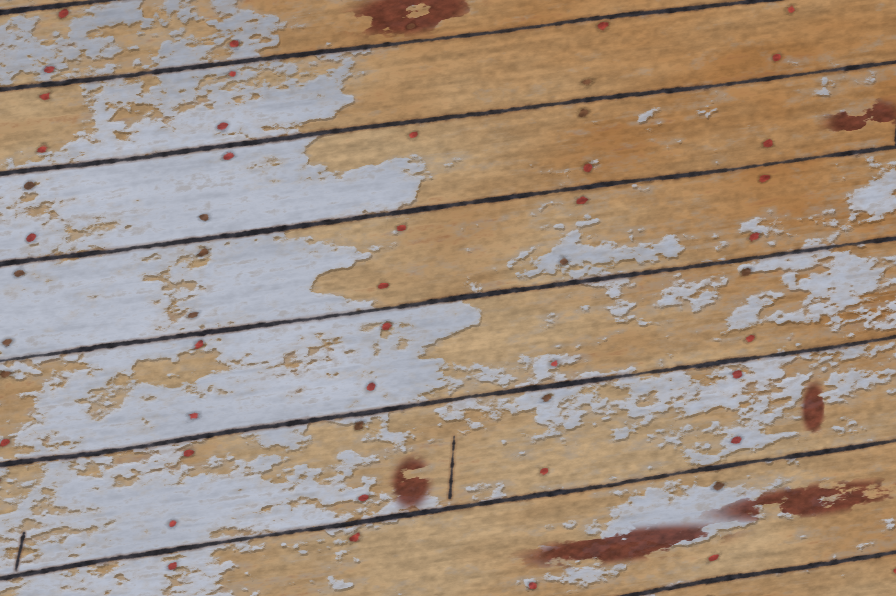
Give the GLSL for this texture, as a Shadertoy shader.

```glsl
// Weathered deck planks: slanted boards with dark caulked seams, flaking grey
// paint over bare wood, rust stains and red nail plugs. Boards come from one
// quadratic perspective formula; wear comes from layered value noise.

const vec3 PAINT  = vec3(0.695, 0.715, 0.765);
const vec3 TAN    = vec3(0.695, 0.59, 0.455);
const vec3 ORANGE = vec3(0.635, 0.455, 0.28);
const vec3 BROWN  = vec3(0.42, 0.28, 0.20);
const vec3 RUST   = vec3(0.38, 0.19, 0.15);
const vec3 CAULK  = vec3(0.17, 0.17, 0.195);
const vec3 PLUG   = vec3(0.62, 0.23, 0.21);
const float SLOPE = 0.13;

// Per board: x where the wear changes, paint kept left of it, and right of it
const vec3 WEAR[8] = vec3[8](
    vec3(0.42, 0.52, 0.12), vec3(0.56, 0.46, 0.08), vec3(0.60, 0.92, 0.12),
    vec3(0.57, 0.84, 0.24), vec3(0.73, 0.76, 0.35), vec3(0.62, 0.54, 0.40),
    vec3(0.60, 0.53, 0.25), vec3(0.30, 0.30, 0.15));

// Patches as centre and radii
const vec4 BARE[4] = vec4[4](vec4(0.31, 0.50, 0.06, 0.05), vec4(0.03, 0.78, 0.12, 0.05),
    vec4(0.02, 0.31, 0.08, 0.09), vec4(0.29, 0.39, 0.10, 0.03));
const vec4 KEPT[6] = vec4[6](vec4(0.21, 0.835, 0.15, 0.05), vec4(0.49, 0.82, 0.11, 0.025),
    vec4(1.02, 0.575, 0.28, 0.024), vec4(1.36, 0.50, 0.26, 0.06),
    vec4(1.10, 0.13, 0.20, 0.05), vec4(1.46, 0.68, 0.06, 0.05));
const vec4 STAIN[6] = vec4[6](vec4(1.36, 0.16, 0.15, 0.025), vec4(1.05, 0.085, 0.16, 0.025),
    vec4(0.69, 0.19, 0.03, 0.04), vec4(1.365, 0.315, 0.018, 0.04),
    vec4(0.69, 0.98, 0.10, 0.035), vec4(1.45, 0.80, 0.06, 0.03));

float hash(vec2 p) {
    vec3 q = fract(p.xyx * 0.1031);
    q += dot(q, q.yzx + 33.33);
    return fract((q.x + q.y) * q.z);
}

float noise(vec2 p) {
    vec2 i = floor(p), f = fract(p);
    f = f * f * (3.0 - 2.0 * f);
    return mix(mix(hash(i), hash(i + vec2(1, 0)), f.x),
               mix(hash(i + vec2(0, 1)), hash(i + vec2(1, 1)), f.x), f.y);
}

float fbm(vec2 p) {
    float sum = 0.0, amp = 0.5;
    for (int i = 0; i < 5; i++) {
        sum += amp * noise(p);
        p = p * 2.03 + 17.3;
        amp *= 0.5;
    }
    return sum / 0.97;
}

// Soft ellipse lying along the boards
float patchAt(vec2 p, vec4 e) {
    vec2 d = p - e.xy;
    d.y -= SLOPE * d.x;
    d /= e.zw;
    return exp(-dot(d, d));
}

// x: board coordinate, whole numbers are seams; y: board height
vec2 boardAt(vec2 p) {
    float b = 0.125 - 0.0066 * p.x, c = 0.0055;
    float drop = 0.98 + 0.1115 * p.x - p.y;
    float root = sqrt(b * b + 4.0 * c * drop);
    return vec2((root - b) / (2.0 * c) + 0.035 * (noise(p * 5.0) - 0.5), root);
}

// Amount of surviving paint; it flakes off below about one half
float paintKept(vec2 p, float board) {
    vec2 q = vec2(p.x, p.y - SLOPE * p.x);
    vec3 w = WEAR[int(clamp(board, 0.0, 7.0))];
    float edge = p.x - w.x + 0.3 * (noise(q * vec2(9, 22)) - 0.5);
    float keep = mix(w.y, w.z, smoothstep(-0.09, 0.09, edge));
    for (int i = 0; i < 4; i++) keep -= 0.5 * patchAt(p, BARE[i]);
    for (int i = 0; i < 6; i++) keep += 0.36 * patchAt(p, KEPT[i]);
    keep += 1.05 * (fbm(q * vec2(6, 13) + board * 7.7) - 0.5);
    keep += 0.75 * (fbm(q * vec2(24, 54)) - 0.5);
    return keep + 0.6 * (fbm(q * vec2(65, 120) + 5.0) - 0.5);
}

float line(vec2 p, vec2 a, vec2 b) {
    vec2 d = b - a;
    return length(p - a - d * clamp(dot(p - a, d) / dot(d, d), 0.0, 1.0));
}

void mainImage(out vec4 fragColor, in vec2 fragCoord) {
    float px = 1.0 / iResolution.y;
    vec2 p = fragCoord * px;
    vec2 q = vec2(p.x, p.y - SLOPE * p.x);
    vec2 bd = boardAt(p);
    float board = floor(bd.x), across = fract(bd.x);
    float grain = fbm(vec2(q.x * 8.0, q.y * 110.0) + board * 3.1);
    float fine = fbm(q * vec2(80, 140));
    float cloud = fbm(q * vec2(4, 11) + 40.0 + board);

    // Bare wood, warmer toward the upper right and the lowest boards
    float warmth = 0.85 * smoothstep(0.68, 1.2, p.x * 0.5 + p.y * 0.7)
                 + 0.25 * step(5.5, board) * smoothstep(0.7, 0.8, p.x);
    vec3 col = mix(TAN, ORANGE, clamp(warmth + 1.1 * (cloud - 0.47), 0.0, 1.0));
    col = mix(col, BROWN, 0.6 * smoothstep(0.56, 0.8, 0.4 * grain + 0.3 * cloud + 0.3 * fine));
    col *= 0.74 + 0.26 * grain + 0.26 * fine;

    // Thin grey residue, then paint with brushed streaks and a shaded flaking edge
    float keep = paintKept(p, board);
    float paint = smoothstep(0.44, 0.58, keep);
    float above = smoothstep(0.44, 0.58, paintKept(p + vec2(-0.002, 0.004), board));
    float residue = smoothstep(0.1, 0.5, keep) * smoothstep(0.3, 0.65, grain);
    col = mix(col, vec3(0.60, 0.57, 0.55), 0.5 * residue);
    col *= 1.0 - 0.22 * above * (1.0 - paint);
    vec3 coat = PAINT * (0.85 + 0.18 * grain + 0.12 * fine) * (0.93 + 0.14 * cloud);
    coat *= 1.0 - 0.13 * smoothstep(0.72, 1.0, p.y);
    coat = mix(coat, vec3(0.57, 0.54, 0.52), 0.5 * smoothstep(0.52, 0.75, 0.5 * grain + 0.5 * fine));
    col = mix(col, coat + 0.04 * (1.0 - above), paint * (0.8 + 0.2 * smoothstep(0.5, 0.85, keep)));

    // Rust stains
    float rust = 0.0;
    for (int i = 0; i < 6; i++) rust = max(rust, patchAt(p, STAIN[i]));
    rust *= smoothstep(0.42, 0.56, fbm(q * vec2(20, 44) + 9.0) + 0.12 * rust);
    col = mix(col, RUST * (0.7 + 0.6 * fine), 0.85 * smoothstep(0.1, 0.6, rust));

    // Two nail plugs per board at every frame
    float u = p.x - SLOPE * (p.y - 0.7);
    float column = floor((u - 0.06) / 0.305 + 0.5);
    for (int i = 0; i < 2; i++) {
        vec2 id = vec2(column + 11.0, board * 2.0 + float(i) + 5.0);
        float rnd = hash(id), rnd2 = hash(id + 31.7);
        vec2 d = vec2(u - 0.06 - 0.305 * column + 0.03 * (rnd - 0.5),
                      (across - (i == 0 ? 0.15 : 0.79) + 0.08 * (rnd2 - 0.5)) * bd.y);
        float r = length(d * vec2(0.85, 1.1)) + 0.009 * (fine - 0.5);
        float shown = step(0.12, rnd2);
        col *= 1.0 - 0.25 * shown * smoothstep(0.013, 0.005, r);
        vec3 plug = mix(PLUG, BROWN, step(0.7, rnd)) * (0.6 + 0.8 * fine);
        col = mix(col, plug, shown * 0.85 * smoothstep(0.0062 + px, 0.0062 - px, r));
    }

    // Caulked seams and butt joints with ragged, stained rims
    float seam = min(across, 1.0 - across) * bd.y;
    float joint = line(p, vec2(0.755, 0.165), vec2(0.762, 0.268));
    joint = min(joint, line(p, vec2(0.027, 0.045), vec2(0.04, 0.105)));
    joint = min(joint, line(p, vec2(1.503, 0.755), vec2(1.505, 0.80)));
    float gap = min(seam, joint + 0.001) + 0.004 * (fine - 0.5);
    float wear = noise(q * vec2(14, 5) + 3.0);
    float halfWidth = 0.0022 + 0.0022 * wear;
    col = mix(col, BROWN * 0.95, (0.2 + 0.45 * wear) * smoothstep(0.009, 0.003, gap));
    float fill = smoothstep(halfWidth + px, halfWidth - px, gap);
    col = mix(col, CAULK * (0.45 + 1.1 * fine), fill * (0.8 + 0.2 * wear));

    fragColor = vec4(clamp(col, 0.0, 1.0), 1.0);
}
```
